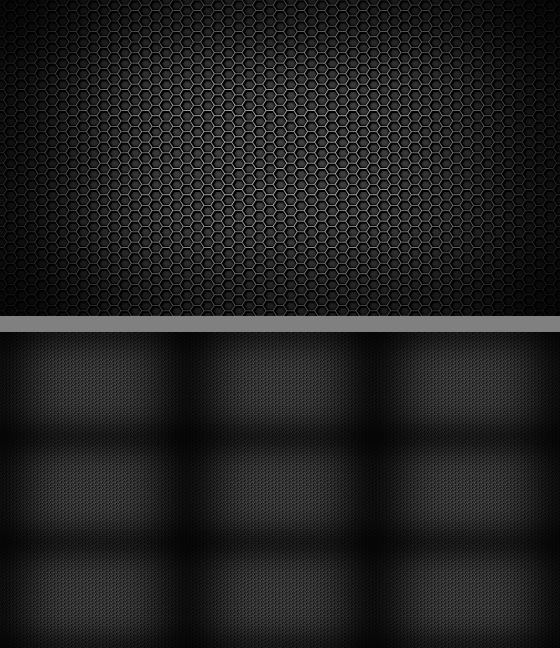
Top, the tile; bottom, the same tile 3 across and 3 down.
A WebGL 2 fragment shader for this pattern:

```glsl
#version 300 es
precision highp float;
// Dark metal honeycomb: thin beveled rims around recessed plates, lit from the middle.

uniform vec2 u_resolution;
out vec4 fragColor;

const float PI = 3.14159265;
const vec2 CELLS = vec2(54.0, 30.0);        // columns (even, for the stagger) and rows
const float RIM_START = 0.91;               // hex radius where the rim begins, 1 = cell border
const float PLATE_RADIUS = 0.67;
const float CORE_RADIUS = 0.42;
const vec2 PLATE_SHIFT = vec2(0.07, -0.06); // deeper shadow under the upper left rim
const vec2 LIGHT_DIR = vec2(-0.45, 0.89);   // direction the bevel faces when brightest
const float BEVEL = 0.35;                   // strength of the bevel shading
const vec3 GAP_COLOR = vec3(0.0);
const vec3 PLATE_COLOR = vec3(0.19);
const vec3 CORE_COLOR = vec3(0.25);
const vec3 RIM_COLOR = vec3(0.60);
const float PLATE_SHEEN = 0.25;             // plates brighten toward the top
const vec2 EDGE_LIGHT = vec2(0.25, 0.46);   // light left at the side and top edges
const int SAMPLES = 3;                      // antialiasing grid per axis

// Flat-topped hexagon radius in cell units: 1 on the shared border.
float hexRadius(vec2 p) {
    p = abs(p);
    return max(2.0 * p.y, 1.5 * p.x + p.y);
}

// Offset from the nearest centre of the two staggered column sets.
vec2 hexCell(vec2 p) {
    vec2 period = vec2(2.0, 1.0);
    vec2 even = mod(p + 0.5 * period, period) - 0.5 * period;
    vec2 odd = mod(p, period) - 0.5 * period;
    return hexRadius(even) < hexRadius(odd) ? even : odd;
}

// Soft light that fades alike toward opposite edges.
float centreLight(vec2 uv) {
    vec2 glow = smoothstep(0.0, 1.0, abs(sin(PI * uv)));
    vec2 light = mix(EDGE_LIGHT, vec2(1.0), glow);
    return light.x * light.y;
}

// One inside a hexagon of the given size, zero outside.
float hexMask(float radius, float size, float blur) {
    return 1.0 - smoothstep(size - blur, size + blur, radius);
}

vec3 honeycomb(vec2 uv, float blur) {
    vec2 cell = hexCell(uv * CELLS);
    float border = hexRadius(cell);
    float inner = hexRadius(cell - PLATE_SHIFT);

    // Recessed plate with a lighter core
    vec3 plate = mix(PLATE_COLOR, CORE_COLOR, hexMask(inner, CORE_RADIUS, blur));
    plate *= 1.0 + PLATE_SHEEN * cell.y;
    vec3 color = mix(GAP_COLOR, plate, hexMask(inner, PLATE_RADIUS, blur));

    // Rim shared by neighbouring cells, its bevel facing the cell centre
    float facing = dot(-cell, LIGHT_DIR) / max(length(cell), 0.01);
    vec3 rim = RIM_COLOR * (1.0 + BEVEL * facing);
    return mix(rim, color, hexMask(border, RIM_START, blur));
}

void main() {
    vec2 uv = gl_FragCoord.xy / u_resolution;
    float blur = 0.5 * CELLS.y / (u_resolution.y * float(SAMPLES));
    vec3 color = vec3(0.0);
    for (int j = 0; j < SAMPLES; j++) {
        for (int i = 0; i < SAMPLES; i++) {
            vec2 jitter = (vec2(i, j) + 0.5) / float(SAMPLES) - 0.5;
            color += honeycomb(uv + jitter / u_resolution, blur);
        }
    }
    color /= float(SAMPLES * SAMPLES);
    fragColor = vec4(color * centreLight(uv), 1.0);
}
```
